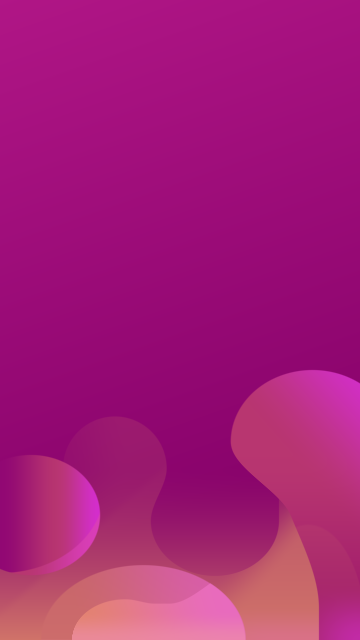
Reproduce this background procedurally as a Shadertoy shader.

```glsl
// Fluid blobs glowing along the foot of a magenta gradient.
// Ellipses and smoothstep-bent edges give signed fields; each field becomes
// a soft-edged mask that lays one gradient-filled layer over the last.

const vec2 CANVAS = vec2(1.0, 16.0 / 9.0);   // units of canvas width

const vec3 MAGENTA = vec3(0.69, 0.085, 0.525);
const vec3 PLUM    = vec3(0.535, 0.01, 0.42);
const vec3 ROSE    = vec3(0.72, 0.21, 0.44);
const vec3 ORCHID  = vec3(0.83, 0.18, 0.80);
const vec3 AMBER   = vec3(0.84, 0.49, 0.41);
const vec3 PINK    = vec3(0.91, 0.42, 0.74);

float ellipse(vec2 p, vec2 center, vec2 radius) {
    return (length((p - center) / radius) - 1.0) * min(radius.x, radius.y);
}

// Falls from 1 to 0 as x goes from low to high
float fall(float low, float high, float x) {
    return 1.0 - smoothstep(low, high, x);
}

float mask(float field, float soft) {
    return fall(-soft, soft, field);
}

// Round-bottomed hollow whose left wall leans inward toward the top
float hollow(vec2 p, vec2 center, vec2 radius) {
    vec2 q = p - center;
    float lean = q.x < 0.0 ? 0.044 * smoothstep(0.0, 0.146, q.y) : 0.0;
    if (q.y > 0.0) return abs(q.x) - radius.x + lean;
    return (length(q / radius) - 1.0) * radius.x;
}

// Rounded head joined to an outward-bending left edge
float rightBlob(vec2 p) {
    vec2 center = vec2(0.868, 0.551);
    if (p.y > center.y) return ellipse(p, center, vec2(0.227, 0.199));
    float edge = 0.641 + 0.120 * fall(0.347, 0.551, p.y)
                       + 0.125 * fall(0.088, 0.528, p.y);
    return edge - p.x;
}

// Height of the wavy crest inside the bottom dome
float crest(float x) {
    float shoulder = max(0.347 - x, 0.0) / 0.147;
    return 0.113 * sqrt(max(1.0 - shoulder * shoulder, 0.0))
         - 0.012 * smoothstep(0.35, 0.43, x)
         + 0.100 * smoothstep(0.47, 0.68, x);
}

vec3 backdrop(vec2 p) {
    float slope = (CANVAS.y - p.y + 0.35 * p.x) / 1.6;
    vec3 color = mix(MAGENTA, PLUM, clamp(slope, 0.0, 1.0));
    float glow = pow(clamp(1.0 - p.y / 0.48, 0.0, 1.0), 1.5);
    return mix(color, AMBER, 0.9 * glow);
}

void mainImage(out vec4 fragColor, in vec2 fragCoord) {
    vec2 p = fragCoord / iResolution.xy * CANVAS;
    float soft = 0.8 / iResolution.x;
    vec3 color = backdrop(p);

    // Faint wave: round head on the left, hollow in the middle
    float wave = p.y > 0.477
        ? ellipse(p, vec2(0.319, 0.477), vec2(0.144))
        : -hollow(p, vec2(0.597, 0.331), vec2(0.178, 0.153));
    float waveMask = mask(wave, soft);
    float ribbon = smoothstep(0.0, 0.03, dot(p - vec2(0.23, 0.296), vec2(0.67, -0.75)));
    float headFade = smoothstep(0.14, 0.36, p.x);
    color = mix(color, AMBER, waveMask * mix(0.07 + 0.10 * headFade, 0.20, ribbon));

    // Warm slope beside the hollow
    float warm = smoothstep(0.0, 0.12, dot(p - vec2(0.59, 0.157), vec2(0.78, -0.62)));
    color = mix(color, vec3(0.82, 0.46, 0.41), 0.68 * warm * waveMask);
    color = mix(color, PINK, 0.35 * fall(0.0, 0.10, p.y) * smoothstep(0.45, 0.75, p.x));

    // Right blob with a pale inner fold and a lit lower corner
    float sheen = smoothstep(-0.22, 0.13, dot(p - vec2(0.96, 0.66), vec2(0.75, 0.66)));
    vec3 blobColor = mix(vec3(0.63, 0.11, 0.42), ROSE, smoothstep(0.05, 0.52, p.y));
    blobColor = mix(blobColor, ORCHID, sheen);
    float fold = mask(ellipse(p, vec2(0.856, 0.02), vec2(0.16, 0.30)), soft);
    blobColor = mix(blobColor, AMBER, 0.10 * fold);
    float corner = fall(0.0, 0.16, p.y) * smoothstep(0.8, 1.0, p.x);
    blobColor = mix(blobColor, ORCHID, 0.6 * corner);
    color = mix(color, blobColor, mask(rightBlob(p), soft));

    // Left blob: dark core, orchid rim, thin crescent underneath
    float core = mask(ellipse(p, vec2(0.0, 0.417), vec2(0.289, 0.231)), soft);
    vec3 coreColor = mix(vec3(0.57, 0.03, 0.45), ROSE, smoothstep(0.0, 0.17, p.x));
    coreColor = mix(coreColor, ORCHID, smoothstep(0.15, 0.28, p.x));
    vec3 rimColor = mix(ROSE, vec3(0.85, 0.24, 0.72), smoothstep(0.06, 0.27, p.x));
    float leftBlob = ellipse(p, vec2(0.086, 0.347), vec2(0.192, 0.167));
    color = mix(color, mix(rimColor, coreColor, core), mask(leftBlob, soft));

    // Bottom dome, then the brighter crest within it
    float dome = mask(ellipse(p, vec2(0.398, 0.0), vec2(0.284, 0.208)), soft);
    float across = smoothstep(0.22, 0.66, p.x + 0.3 * p.y);
    vec3 domeColor = mix(vec3(0.80, 0.42, 0.42), vec3(0.87, 0.38, 0.70), across);
    color = mix(color, domeColor, 0.85 * dome);
    vec3 crestColor = mix(vec3(0.89, 0.51, 0.44), PINK, across);
    crestColor = mix(crestColor, vec3(0.93, 0.55, 0.66), 0.7 * fall(0.0, 0.08, p.y));
    color = mix(color, crestColor, dome * mask(p.y - crest(p.x), soft));

    fragColor = vec4(color, 1.0);
}
```
